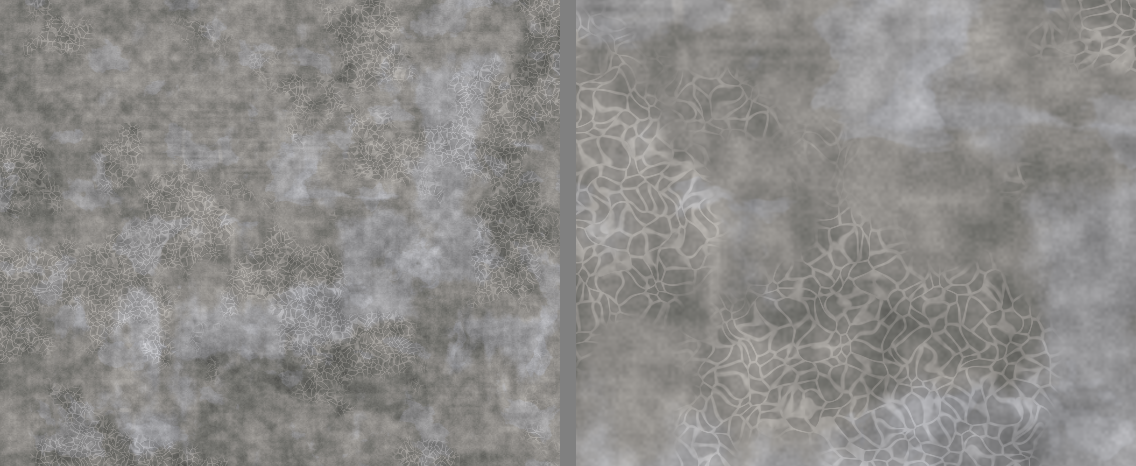
Left, the full canvas; right, a detail of the centre.
This texture is drawn by a WebGL 2 fragment shader. Its source:

```glsl
#version 300 es
precision highp float;
// Weathered concrete wall: layered value noise gives warm grey mottling, warped
// soft boxes give ragged plaster and bare zones, cell borders give crackle,
// and stretched noise with tapered strokes gives streaks, drips and scrapes.
uniform vec2 u_resolution;
out vec4 outColor;

const vec3 WARM_TINT = vec3(1.015, 0.995, 0.968);
const vec3 DARK_TINT = vec3(1.0, 0.998, 0.96);
const vec3 COOL_TINT = vec3(0.99, 0.995, 1.022);

float hash(vec2 p) {
  return fract(sin(dot(p, vec2(127.1, 311.7))) * 43758.5453);
}

float noise(vec2 p) {
  vec2 i = floor(p), f = fract(p);
  f = f * f * (3.0 - 2.0 * f);
  return mix(mix(hash(i), hash(i + vec2(1, 0)), f.x),
             mix(hash(i + vec2(0, 1)), hash(i + vec2(1, 1)), f.x), f.y);
}

float fbm(vec2 p, int octaves) {
  float sum = 0.0, amp = 0.5, total = 0.0;
  for (int i = 0; i < octaves; i++) {
    sum += amp * noise(p);
    total += amp;
    amp *= 0.55;
    p = mat2(1.6, 1.2, -1.2, 1.6) * p + 7.3;
  }
  return sum / total;
}

// Gap between the two nearest cell centres: zero on a crack
float cellBorder(vec2 p) {
  vec2 cell = floor(p);
  float near = 9.0, next = 9.0;
  for (int y = -1; y <= 1; y++)
    for (int x = -1; x <= 1; x++) {
      vec2 c = cell + vec2(x, y);
      float d = length(c + vec2(hash(c), hash(c + 41.7)) - p);
      next = min(next, max(near, d));
      near = min(near, d);
    }
  return next - near;
}

float softBox(vec2 p, vec2 centre, vec2 halfSize, float blur) {
  vec2 d = abs(p - centre) - halfSize;
  return 1.0 - smoothstep(-blur, blur, max(d.x, d.y));
}

// Tapered stroke along x in its own frame
float stroke(vec2 p, vec2 centre, float angle, float len, float width) {
  vec2 d = p - centre;
  d = vec2(cos(angle) * d.x + sin(angle) * d.y, cos(angle) * d.y - sin(angle) * d.x);
  float taper = max(0.0, 1.0 - abs(d.x) / len);
  return sqrt(taper) * (1.0 - smoothstep(0.3 * width, width, abs(d.y)));
}

void main() {
  vec2 p = gl_FragCoord.xy / u_resolution.y;

  // Noise fields shared by the layers
  float broad = fbm(p * 3.2 + 4.0, 4) - 0.5;
  float middle = fbm(p * 11.0 + 17.0, 5) - 0.5;
  float fine = fbm(p * 48.0 + 31.0, 4) - 0.5;
  float ragged = fbm(p * vec2(17.0, 14.0) + 53.0, 6) - 0.5;
  vec2 q = p + 0.09 * (vec2(fbm(p * 6.0, 4), fbm(p * 6.0 + 19.0, 4)) - 0.5);
  float drips = noise(p * vec2(60.0, 4.0) + 9.0) - 0.5;

  // Pale plaster zones and thin ledges
  float zone = softBox(q, vec2(0.955, 0.63), vec2(0.075, 0.25), 0.07);
  zone = max(zone, softBox(q - vec2(0.0, 0.2 * (q.x - 0.63)), vec2(0.65, 0.32), vec2(0.25, 0.06), 0.06));
  zone = max(zone, 0.75 * softBox(q, vec2(0.33, 0.20), vec2(0.07, 0.18), 0.08));
  zone = max(zone, 0.8 * softBox(q, vec2(0.84, 0.45), vec2(0.12, 0.09), 0.08));
  zone = max(zone, 0.75 * softBox(q, vec2(1.08, 0.27), vec2(0.09, 0.07), 0.07));
  float ledge = softBox(q, vec2(0.72, 0.57), vec2(0.12, 0.005), 0.014);
  ledge = max(ledge, softBox(q, vec2(1.04, 0.685), vec2(0.12, 0.004), 0.012));
  zone = max(zone, 0.8 * ledge);
  float lower = 1.0 - smoothstep(0.25, 0.42, p.y);
  float plaster = smoothstep(0.28, 0.72, zone + 1.7 * ragged + 0.35 * broad + 0.45 * lower * drips);

  // Bare dark zones
  float bare = softBox(q, vec2(0.53, 0.20), vec2(0.14, 0.05), 0.03);
  bare = max(bare, 0.85 * softBox(q, vec2(0.83, 0.19), vec2(0.12, 0.10), 0.06));
  bare = max(bare, softBox(q, vec2(1.10, 0.53), vec2(0.05, 0.15), 0.04));
  bare = max(bare, softBox(q, vec2(1.16, 0.90), vec2(0.06, 0.07), 0.05));
  bare = smoothstep(0.35, 0.7, bare - 1.5 * ragged);
  plaster *= 1.0 - 0.85 * bare;

  // Worn spots and small flakes over the whole wall
  float worn = smoothstep(0.52, 0.63, fbm(q * 8.0 + 71.0, 5));
  float flakes = smoothstep(0.60, 0.66, fbm(q * vec2(13.0, 16.0) + 83.0, 5));
  float tone = 0.531 + 0.15 * broad + 0.17 * middle + 0.23 * fine;
  tone += 0.062 * plaster - 0.055 * bare - 0.034 * worn * (1.0 - plaster) + 0.05 * flakes;

  // Crackle, in patches
  float border = cellBorder(p * 88.0 + 1.5 * vec2(noise(p * 60.0), noise(p * 60.0 + 5.0)));
  float crackZone = smoothstep(0.50, 0.62, fbm(p * 7.5 + 97.0, 4) + 0.06 * bare + 0.04 * worn);
  float crack = 1.0 - smoothstep(0.06, 0.26, border);
  tone += crackZone * (0.105 * crack - 0.035);

  // Horizontal trowel streaks and vertical runs
  float trowel = noise(p * vec2(9.0, 170.0)) - 0.5;
  float band = softBox(q, vec2(0.55, 0.70), vec2(0.32, 0.05), 0.08);
  tone += trowel * (0.025 + 0.06 * band) + drips * (0.012 + 0.035 * lower);
  tone += 0.018 * (noise(p * vec2(190.0, 12.0)) - 0.5);

  // Scattered scrapes, near level or near upright
  float scrape = 0.0;
  for (int i = 0; i < 12; i++) {
    vec2 id = vec2(float(i), 3.7);
    vec2 centre = vec2(1.2 * hash(id), hash(id + 11.0));
    float angle = 1.57 * step(0.5, hash(id + 23.0)) + 0.3 * (hash(id + 37.0) - 0.5);
    float len = mix(0.03, 0.09, hash(id + 43.0));
    scrape = max(scrape, stroke(p + 0.08 * (q - p), centre, angle, len, 0.006) * (0.4 + 0.6 * hash(id + 59.0)));
  }
  tone += 0.07 * scrape * smoothstep(-0.25, 0.1, fine);

  // Grain and colour
  tone += 0.045 * (noise(p * 400.0) - 0.5);
  vec3 tint = mix(DARK_TINT, WARM_TINT, smoothstep(0.43, 0.54, tone));
  tint = mix(tint, COOL_TINT, clamp(0.75 * plaster + 0.6 * flakes, 0.0, 0.9) * (1.0 - 0.5 * scrape));
  outColor = vec4(clamp(tone * tint, 0.0, 1.0), 1.0);
}
```
